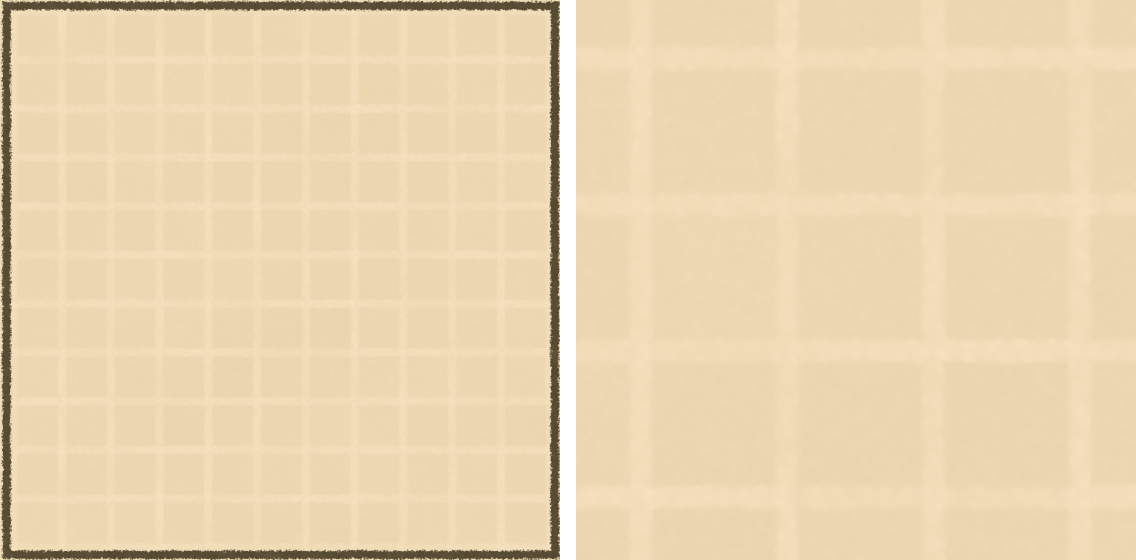
Left, the full canvas; right, a detail of the centre.
This pattern is drawn by a WebGL 2 fragment shader. Its source:

```glsl
#version 300 es
precision highp float;
// Cream paper ruled into 11 by 11 squares by pale, chalky lines, inside a
// dark bristly frame. Cellular noise gives the grain and the ragged edges;
// layered sines give the slow changes in pressure and the hand wobble.

uniform vec2 u_resolution;
out vec4 fragColor;

vec2 hash2(vec2 p) {
    vec3 q = fract(vec3(p.xyx) * vec3(0.1031, 0.1030, 0.0973));
    q += dot(q, q.yzx + 33.33);
    return fract((q.xx + q.yz) * q.zy);
}

// Distance to the nearest scattered point, centred near zero
float cellular(vec2 p) {
    vec2 cell = floor(p), local = fract(p);
    float nearest = 2.0;
    for (int y = -1; y <= 1; y++) {
        for (int x = -1; x <= 1; x++) {
            vec2 offset = vec2(x, y);
            vec2 delta = offset + hash2(cell + offset) - local;
            nearest = min(nearest, dot(delta, delta));
        }
    }
    return sqrt(nearest) - 0.45;
}

// Smooth drifting value, roughly -1 to 1
float drift(vec2 p) {
    return 0.5 * sin(p.x + 1.7 * sin(p.y * 0.8))
         + 0.3 * sin(p.y * 1.9 - p.x * 0.7 + 2.0)
         + 0.2 * sin(p.x * 3.1 + p.y * 2.3 + 4.0);
}

void main() {
    vec2 uv = gl_FragCoord.xy / u_resolution;
    float pixel = 1.0 / min(u_resolution.x, u_resolution.y);

    float fine = cellular(uv * 230.0);
    float medium = cellular(uv * 105.0 + 41.0);
    float coarse = cellular(uv * 46.0 + 87.0);
    float grain = 0.45 * fine + 0.35 * medium + 0.2 * coarse;

    // Paper, with a faint tint for each square
    vec2 grid = (uv - vec2(0.1107, 0.1094)) / 0.0871;
    float tint = hash2(floor(grid) + 20.0).x - 0.5;
    vec3 color = vec3(0.926, 0.841, 0.693);
    color += vec3(0.8, 1.0, 1.2) * (0.022 * grain + 0.005 * tint + 0.004 * drift(uv * 9.0));

    // Pale ruled lines, uneven in strength and soft at the sides
    vec2 wobble = 0.0007 * vec2(drift(uv.yx * 37.0), drift(uv * 37.0 + 5.0));
    vec2 toLine = abs(fract(grid + 0.5) - 0.5) * 0.0871;
    toLine = abs(toLine + wobble) + 0.0045 * vec2(grain, 0.6 * medium + 0.4 * fine);
    vec2 ruled = 1.0 - smoothstep(vec2(0.0035), vec2(0.0085 + pixel), toLine);
    vec2 pressure = 0.62 + 0.2 * vec2(drift(uv * 21.0), drift(uv * 19.0 + 8.0));
    ruled *= clamp(pressure - 0.5 * medium, 0.15, 1.0);
    float chalk = max(ruled.x, ruled.y) + 0.25 * min(ruled.x, ruled.y);
    color = mix(color, vec3(0.957, 0.878, 0.742), chalk);

    // Dark frame with bristles along both edges
    vec2 fromCentre = abs(uv - vec2(0.5013, 0.4994)) - vec2(0.4896, 0.4902);
    float side = max(fromCentre.x, fromCentre.y);
    color = mix(color, vec3(0.945, 0.875, 0.735), 0.6 * smoothstep(0.0, 0.006, side));
    float toFrame = abs(side + 0.0007 * drift(uv * 60.0));
    toFrame += 0.0045 * fine + 0.0022 * medium;
    float ink = 1.0 - smoothstep(0.0058 - 0.5 * pixel, 0.0086 + 0.5 * pixel, toFrame);
    vec3 inkColor = vec3(0.345, 0.302, 0.205) + 0.07 * grain + 0.012 * drift(uv * 80.0);
    color = mix(color, inkColor, ink);

    fragColor = vec4(color, 1.0);
}
```
